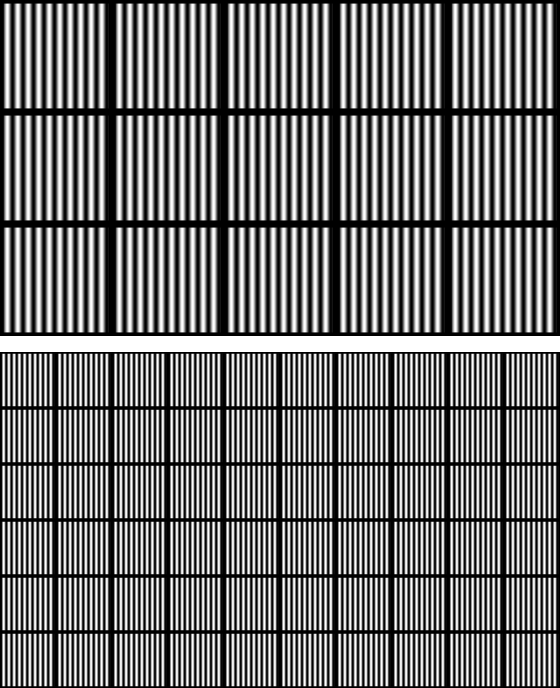
Top: one tile. Bottom: repeated 2 by 2.
This pattern is drawn by a Shadertoy shader. Its source:

```glsl
// Five by three square panels of vertical sine stripes on a black ground.
// Each cell wraps with fract; a box mask cuts the ten-stripe grating to a panel.

const float TAU = 6.2831853;

// Smooth coverage of a centred square panel within a unit cell
float panelMask(vec2 cell, float halfSize, vec2 pixel) {
    vec2 inside = clamp((halfSize - abs(cell - 0.5)) / pixel + 0.5, 0.0, 1.0);
    return inside.x * inside.y;
}

// Sinusoidal brightness, ten periods across the panel
float grating(float across) {
    return 0.5 + 0.5 * cos(TAU * (10.0 * across - 0.36));
}

void mainImage(out vec4 fragColor, in vec2 fragCoord) {
    // Whole repeats keep the canvas seamless
    vec2 repeats = vec2(5.0, 3.0);
    vec2 cell = fract(fragCoord / iResolution.xy * repeats);
    vec2 pixel = repeats / iResolution.xy;

    // Stripes start at the panel's left side
    float halfSize = 0.468;
    float across = (cell.x - 0.5 + halfSize) / (2.0 * halfSize);
    float brightness = grating(across) * panelMask(cell, halfSize, pixel);

    fragColor = vec4(vec3(brightness), 1.0);
}
```
